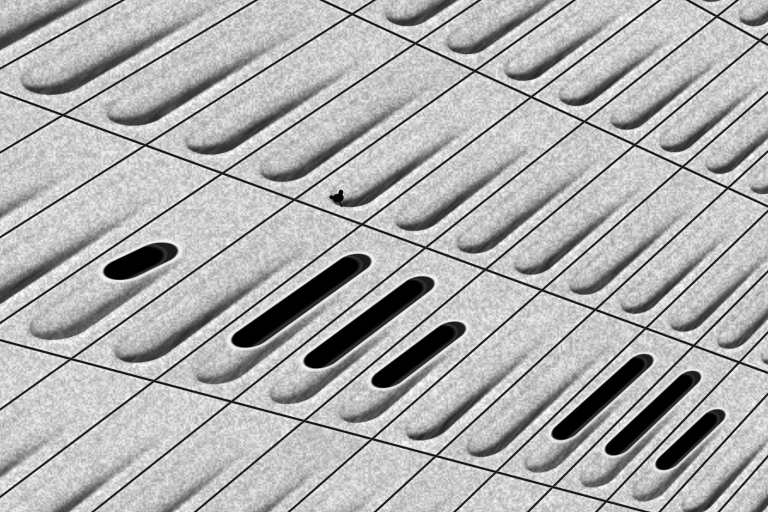
Reproduce this pattern procedurally as a Shadertoy shader.

```glsl
// Facade of scooped metal panels seen in perspective: a homography maps the canvas
// to a panel grid, and each panel gets a capsule-shaped scoop with a crescent shadow.
// One row has dark slot openings; grain, streaks and per-panel hashes add wear.

// Grid-to-canvas homography: columns are across, along and the grid origin.
const mat3 GRID_TO_CANVAS = mat3(0.1729, -0.0340, 0.03563,
                                 0.5045,  0.3834, 0.11855,
                                 0.1387,  0.2988, 1.0);
const float PANEL_LENGTH = 3.2;      // panel length in panel widths
const float SCOOP_RADIUS = 0.28;
const float SLOT_RADIUS = 0.20;
const float COLUMN_SEAM = 0.0019;    // half widths in canvas heights
const float ROW_SEAM = 0.0021;
const float METAL = 0.805;
const float SHADOW = 0.13;
const float SEAM_TONE = 0.09;
const float GRAIN = 0.20;
const float GRAIN_SCALE = 300.0;
const vec2 BIRD = vec2(0.660, 0.612);

float hash(vec2 p) {
    vec3 q = fract(vec3(p.xyx) * 0.1031);
    q += dot(q, q.yzx + 33.33);
    return fract((q.x + q.y) * q.z);
}

float noise(vec2 p) {
    vec2 i = floor(p), f = fract(p);
    f = f * f * (3.0 - 2.0 * f);
    return mix(mix(hash(i), hash(i + vec2(1, 0)), f.x),
               mix(hash(i + vec2(0, 1)), hash(i + vec2(1, 1)), f.x), f.y);
}

float capsule(vec2 p, vec2 a, vec2 b, float r) {
    vec2 pa = p - a, ba = b - a;
    return length(pa - ba * clamp(dot(pa, ba) / dot(ba, ba), 0.0, 1.0)) - r;
}

float fill(float d, float soft) {
    return 1.0 - smoothstep(-soft, soft, d);
}

float scoop(vec2 p) {
    float inset = 0.05 * PANEL_LENGTH + SCOOP_RADIUS;
    return capsule(p, vec2(0.5, inset), vec2(0.5, PANEL_LENGTH - inset), SCOOP_RADIUS);
}

float slot(vec2 p, vec2 span) {
    vec2 ends = span * PANEL_LENGTH + vec2(SLOT_RADIUS, -SLOT_RADIUS);
    return capsule(p, vec2(0.37, ends.x), vec2(0.45, ends.y), SLOT_RADIUS);
}

// Start and end of a panel's opening along its length; zero when it has none.
vec2 slotSpan(vec2 id) {
    if (id.y != 0.0) return vec2(0);
    if (id.x == -1.0) return vec2(0.38, 0.61);
    float k = mod(id.x, 5.0);
    if (id.x < 0.0 || k < 1.0 || k > 3.0) return vec2(0);
    return vec2(0.25, k < 3.0 ? 0.86 : 0.69);
}

// Scooped surface with a crescent shadow that tapers off along the panel.
float panelTone(vec2 p, vec2 id, float px, bool open) {
    float t = p.y / PANEL_LENGTH;
    float vary = hash(id + 17.0);
    float edge = scoop(p);
    float lit = scoop(p - vec2(-0.24, 0.06) * (1.0 - 0.65 * t));
    float inside = fill(edge, px + 0.10 * t * t);
    float fade = 1.0 - smoothstep(0.25, open ? 0.65 : 0.92, t + 0.12 * (vary - 0.5));
    float streak = noise(vec2(p.x * 30.0 + p.y * 4.0, p.y * 5.0) + id * 9.0);

    float tone = METAL + 0.03 * (vary - 0.5) + 0.03 * (noise(p * 2.0 + id * 5.0) - 0.5);
    float side = smoothstep(0.35, 0.75, p.x);
    tone += 0.09 * side * fade * exp(-pow((edge - 0.05) / 0.05, 2.0));
    tone -= 0.09 * (1.0 - side) * (1.0 - 0.8 * t) * exp(-pow(edge / 0.035, 2.0));
    tone -= 0.16 * inside * fade * smoothstep(-0.25, 0.05, lit);
    float blade = inside * fade * smoothstep(-0.04, 0.09 + 0.08 * t, lit);
    float dark = SHADOW + 0.14 * streak + (open ? 0.12 : 0.0);
    return mix(tone, dark, blade * (0.88 + 0.12 * vary));
}

// Black opening with a thick grey inner wall and a bright rim.
float addSlot(float tone, vec2 p, vec2 span, float px) {
    float d = slot(p, span);
    float hole = slot(p + vec2(0.08, 0.13), span);
    tone = mix(tone, 0.97, 0.85 * fill(abs(d - 0.025) - 0.025, px + 0.015));
    float wall = 0.11 + 0.10 * fill(abs(hole - 0.035) - 0.012, px);
    return mix(tone, mix(wall, 0.0, fill(hole, px)), fill(d, px));
}

float bird(vec2 q) {
    vec2 p = q - BIRD;
    float d = capsule(p, vec2(-0.002, 0.001), vec2(0.003, 0.002), 0.008);
    d = min(d, capsule(p, vec2(0.004, 0.006), vec2(0.006, 0.013), 0.0042));
    d = min(d, capsule(p, vec2(-0.013, 0.003), vec2(-0.004, 0.0), 0.0035));
    return min(d, capsule(p, vec2(0.003, -0.005), vec2(0.007, -0.015), 0.0012));
}

void mainImage(out vec4 fragColor, in vec2 fragCoord) {
    vec2 q = fragCoord / iResolution.y;
    float pixel = 1.0 / iResolution.y;
    vec3 h = inverse(GRID_TO_CANVAS) * vec3(q, 1.0);
    vec2 grid = h.xy / h.z;
    vec2 id = floor(grid), cell = grid - id;
    vec2 dx = dFdx(grid), dy = dFdy(grid);
    vec2 slope = vec2(length(vec2(dx.x, dy.x)), length(vec2(dx.y, dy.y)));

    // Panel surface, opening and grain
    vec2 p = cell * vec2(1.0, PANEL_LENGTH);
    vec2 span = slotSpan(id);
    bool open = span.y > 0.0;
    float tone = panelTone(p, id, slope.x, open);
    float grain = noise(q * GRAIN_SCALE) + 0.5 * noise(q * GRAIN_SCALE * 0.47 + 31.0) - 0.75;
    tone += GRAIN * grain * smoothstep(0.05, 0.7, tone);
    if (open) tone = addSlot(tone, p, span, slope.x);

    // Seams, with a faint light lip on either side
    vec2 gap = min(cell, 1.0 - cell) / slope * pixel - vec2(COLUMN_SEAM, ROW_SEAM);
    float seam = min(gap.x, gap.y);
    tone += 0.06 * fill(abs(seam - 0.003) - 0.001, pixel);
    tone = mix(tone, SEAM_TONE, fill(seam, 0.7 * pixel));

    tone = mix(tone, 0.02, fill(bird(q), 0.7 * pixel));
    fragColor = vec4(vec3(clamp(tone, 0.0, 1.0)), 1.0);
}
```
